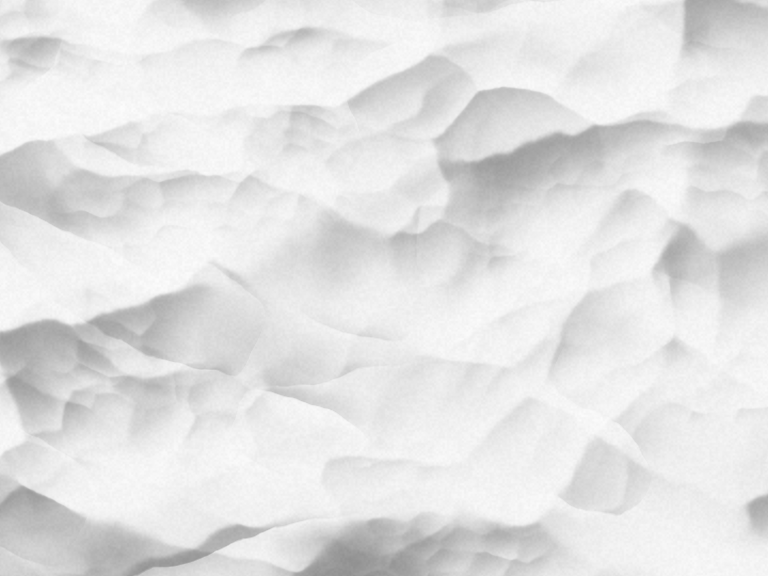
Write a WebGL 1 fragment shader that draws this texture.

```glsl
precision highp float;

uniform vec2 u_resolution;

const float GRAY_MID = 0.893;
const float GRAY_WHITE = 0.995;
const vec2 LIGHT = vec2(-0.34, 0.94);
const vec2 SIDE_LIGHT = vec2(-0.64, 0.77);

vec2 hash2(vec2 p) {
    vec3 q = fract(p.xyx * vec3(0.1031, 0.1030, 0.0973));
    q += dot(q, q.yzx + 33.33);
    return fract((q.xx + q.yz) * q.zy);
}

mat2 rotation(float angle) {
    float c = cos(angle), s = sin(angle);
    return mat2(c, s, -s, c);
}

float noise(vec2 p) {
    vec2 cell = floor(p), f = fract(p);
    vec2 u = f * f * f * (f * (f * 6.0 - 15.0) + 10.0);
    float low = mix(hash2(cell).x, hash2(cell + vec2(1.0, 0.0)).x, u.x);
    float high = mix(hash2(cell + vec2(0.0, 1.0)).x, hash2(cell + 1.0).x, u.x);
    return mix(low, high, u.y);
}

float fbm(vec2 p) {
    float sum = 0.0, amplitude = 0.5;
    mat2 turn = rotation(0.65);
    for (int i = 0; i < 4; i++) {
        sum += amplitude * noise(p);
        p = turn * p * 2.03 + 17.3;
        amplitude *= 0.5;
    }
    return sum / 0.9375;
}

vec2 warp(vec2 p, float scale, float amount) {
    return p + amount * (vec2(fbm(p * scale + 3.7), fbm(p * scale + 41.2)) - 0.5);
}

// Tilted cells: dark below each ridge, fading to light further down
float facets(vec2 p, vec2 light, float sharpness) {
    vec2 base = floor(p);
    float total = 0.0, squares = 0.0, slope = 0.0;
    for (int j = -1; j <= 1; j++) {
        for (int i = -1; i <= 1; i++) {
            vec2 cell = base + vec2(float(i), float(j));
            vec2 offset = cell + 0.08 + 0.84 * hash2(cell) - p;
            vec2 tilt = hash2(cell + 57.0);
            float weight = exp(-sharpness * (dot(offset, offset) - 0.35));
            float shade = dot(offset, light) * mix(0.5, 1.4, tilt.x) + 0.55 * (tilt.y - 0.5);
            slope += weight * shade;
            total += weight;
            squares += weight * weight;
        }
    }
    // Thin worn line where two sharp facets meet
    float crest = (1.0 - squares / (total * total)) * smoothstep(14.0, 45.0, sharpness);
    return slope / total + 0.35 * crest * (noise(p * 5.0) - 0.25);
}

// Height of long folds that fade in and out
float foldHeight(vec2 p, vec2 scale) {
    float strength = smoothstep(0.3, 0.7, noise(p * 2.7 + 8.1));
    return abs(noise(p * scale) - 0.5) * strength;
}

float foldSlope(vec2 p, vec2 scale, vec2 light) {
    float reach = 0.002;
    float ahead = foldHeight(p + light * reach, scale);
    float behind = foldHeight(p - light * reach, scale);
    return (behind - ahead) / (2.0 * reach);
}

float crispness(vec2 p, float soft, float crisp) {
    return mix(soft, crisp, smoothstep(0.25, 0.55, noise(p)));
}

float crumple(vec2 p) {
    vec2 bent = warp(warp(p, 2.6, 0.13), 16.0, 0.018);
    vec2 large = rotation(-0.24) * bent;
    vec2 medium = rotation(0.35) * bent + 5.3;
    vec2 small = rotation(-0.6) * bent + 11.9;
    vec2 tiny = rotation(0.15) * bent + 19.4;
    float patches = smoothstep(0.3, 0.65, noise(p * 4.3 + 23.0));
    float wrinkles = smoothstep(0.4, 0.75, noise(p * 5.7 + 3.0));

    float shade = 0.24 * facets(large * vec2(2.3, 4.2), LIGHT, crispness(p * 3.1, 6.0, 50.0));
    shade += 0.18 * facets(medium * vec2(4.0, 6.6), SIDE_LIGHT, crispness(p * 4.7 + 9.0, 5.0, 40.0));
    shade += 0.13 * patches * facets(small * vec2(8.0, 12.0), LIGHT, crispness(p * 7.0, 5.0, 24.0));
    shade += 0.09 * wrinkles * facets(tiny * vec2(17.0, 25.0), SIDE_LIGHT, 16.0);
    shade += 0.024 * foldSlope(large + 2.6, vec2(1.9, 3.7), LIGHT);
    shade += 0.010 * foldSlope(medium + 7.4, vec2(4.5, 8.0), LIGHT);
    return shade + 0.20 * (fbm(p * 1.7 + 31.0) - 0.5);
}

float grain(vec2 p) {
    float fine = noise(p * 270.0) - 0.5;
    float coarse = noise(rotation(0.6) * p * 140.0) - 0.5;
    return 0.026 * fine + 0.014 * coarse;
}

// Limits deep shadows and rolls highlights off toward white
float paperTone(float shade) {
    float limited = shade / sqrt(1.0 + shade * shade * 25.0);
    return GRAY_WHITE - (GRAY_WHITE - GRAY_MID) * exp(-8.0 * limited);
}

void main() {
    vec2 p = gl_FragCoord.xy / u_resolution.y;
    float tone = paperTone(crumple(p) + 0.008) + grain(p);
    gl_FragColor = vec4(vec3(clamp(tone, 0.0, 1.0)), 1.0);
}
```
